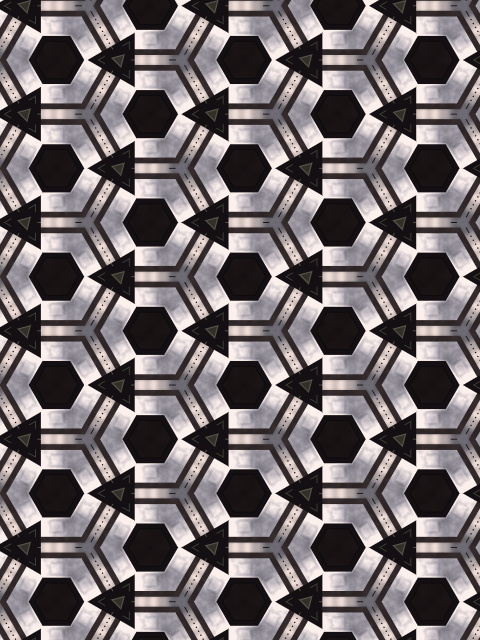
A Shadertoy shader for this pattern:

```glsl
const float PERIOD = 0.1693;              // lattice step, in canvas heights
const vec2 ORIGIN = vec2(0.0882, 0.7370); // centre of one hexagon
const float HEX_SIZE = 0.222;             // sizes below are in lattice steps
const float BAR_OUTER = 0.099;
const float BAR_INNER = 0.046;
const float TRIANGLE_SIZE = 0.145;
const float EMBLEM_SIZE = 0.033;
const float EMBLEM_TURN = 0.26;
const float DOT_STEP = 0.042;

const vec3 BLACK = vec3(0.075, 0.06, 0.07);
const vec3 HEX_CORE = vec3(0.10, 0.075, 0.08);
const vec3 BAR = vec3(0.19, 0.155, 0.16);
const vec3 SHADE = vec3(0.37, 0.36, 0.39);
const vec3 LAVENDER = vec3(0.64, 0.62, 0.66);
const vec3 GLOW = vec3(0.99, 0.94, 0.93);
const vec3 BLUSH = vec3(0.92, 0.85, 0.83);
const vec3 OLIVE = vec3(0.34, 0.34, 0.29);

const float ROOT3 = 1.7320508;
const float THIRD_TURN = 2.0943951;

float hash(vec2 p) {
    p = fract(p * vec2(0.1031, 0.1137));
    p += dot(p, p.yx + 33.33);
    return fract((p.x + p.y) * p.x * 17.0);
}

float noise(vec2 p) {
    vec2 i = floor(p), f = fract(p);
    f = f * f * (3.0 - 2.0 * f);
    return mix(mix(hash(i), hash(i + vec2(1, 0)), f.x),
               mix(hash(i + vec2(0, 1)), hash(i + vec2(1, 1)), f.x), f.y);
}

float clouds(vec2 p) {
    float sum = 0.0, gain = 0.55;
    for (int i = 0; i < 4; i++) {
        sum += gain * noise(p);
        p = p * 2.03 + 7.1;
        gain *= 0.5;
    }
    return sum;
}

vec2 rotate(vec2 p, float a) {
    float c = cos(a), s = sin(a);
    return vec2(c * p.x - s * p.y, s * p.x + c * p.y);
}

float hexRadius(vec2 p) {
    p = abs(p);
    return max(p.y, 0.5 * (ROOT3 * p.x + p.y));
}

float triangle(vec2 p, float inradius) {
    return max(-p.x, 0.5 * (p.x + ROOT3 * abs(p.y))) - inradius;
}

float box(vec2 p, vec2 halfSize) {
    vec2 d = abs(p) - halfSize;
    return length(max(d, 0.0)) + min(max(d.x, d.y), 0.0);
}

// Nearest centre of a triangular lattice with unit step
vec2 hexCell(vec2 p) {
    vec2 size = vec2(ROOT3, 1.0);
    vec2 a = mod(p + 0.5 * size, size) - 0.5 * size;
    vec2 b = mod(p, size) - 0.5 * size;
    return dot(a, a) < dot(b, b) ? a : b;
}

// Cloudy panel, brightest beside the triangles
vec3 panelColor(vec2 q, float triDist, float hexDist) {
    vec2 m = vec2(q.x, abs(q.y));
    float tone = 1.08 - 0.72 * smoothstep(0.02, 0.25, triDist);
    tone += 0.75 * (clouds(q * 11.0 + 20.0) - 0.5);
    float patchDist = box(rotate(m, -0.5236) - vec2(0.305, -0.005), vec2(0.035, 0.045)) - 0.015;
    tone += 0.12 * smoothstep(0.012, -0.012, patchDist);
    tone -= 0.12 * smoothstep(0.025, 0.0, abs(patchDist));
    tone += 0.3 * smoothstep(0.022, 0.0, hexDist);
    tone = clamp(tone, 0.0, 1.0);
    return tone < 0.5 ? mix(SHADE, LAVENDER, tone * 2.0) : mix(LAVENDER, GLOW, tone * 2.0 - 1.0);
}

void mainImage(out vec4 fragColor, in vec2 fragCoord) {
    float px = 1.0 / (iResolution.y * PERIOD);
    #define FILL(d) clamp(0.5 - (d) / px, 0.0, 1.0)
    vec2 p = hexCell((fragCoord / iResolution.y - ORIGIN) / PERIOD);

    // Fold three ways; the bar joint lies along +x of each sector
    float sector = floor(atan(p.y, p.x) / THIRD_TURN) + 0.5;
    vec2 q = rotate(p, -sector * THIRD_TURN);
    vec2 joint = vec2(1.0 / ROOT3, 0.0);
    vec2 t = q - vec2(0.5 / ROOT3, q.y < 0.0 ? -0.5 : 0.5);

    float radius = hexRadius(p);
    float axisDist = 0.5 - radius;
    float along = length(q - joint);
    float hexDist = radius - HEX_SIZE;
    float triDist = triangle(t, TRIANGLE_SIZE);

    // Panels and bars
    vec3 color = panelColor(q, triDist, hexDist);
    color = mix(color, BAR * (0.85 + 0.3 * noise(q * 25.0)), FILL(axisDist - BAR_OUTER));

    // Pale strip between the bars, dark at the joint
    vec3 strip = mix(SHADE * 1.15, BLUSH, smoothstep(0.04, 0.27, along));
    strip *= 0.96 + 0.06 * sin(along * 55.0) - 0.08 * smoothstep(0.02, BAR_INNER, axisDist);
    float dash = box(vec2(along - 0.085, axisDist), vec2(0.028, 0.004));
    float dotDist = length(vec2(mod(along, DOT_STEP) - 0.5 * DOT_STEP, axisDist)) - 0.006;
    float dotted = step(abs(p.y), radius - 0.001) * step(DOT_STEP * 3.0, along);
    strip = mix(strip, BLACK, max(FILL(dash), FILL(dotDist) * dotted));
    color = mix(color, strip, FILL(axisDist - BAR_INNER));

    // Triangle with corner chevrons, edge ticks and a turned emblem
    vec3 plate = BLACK;
    float chevron = max(abs(triangle(t, 0.095)) - 0.004, 0.135 - length(t));
    plate = mix(plate, OLIVE * 0.75, FILL(chevron));
    plate = mix(plate, OLIVE, FILL(max(axisDist - 0.004, -0.03 - triDist)));
    float emblem = triangle(rotate(t, EMBLEM_TURN), EMBLEM_SIZE);
    plate = mix(plate, OLIVE * 0.55, FILL(emblem));
    plate = mix(plate, OLIVE, FILL(abs(emblem) - 0.005));
    color = mix(color, plate, FILL(triDist));

    // Dark hexagon with a faint recessed core
    vec3 well = mix(BLACK, HEX_CORE * (0.8 + 0.3 * noise(p * 14.0)), FILL(radius - 0.17));
    well *= 1.0 - 0.35 * FILL(abs(radius - 0.172) - 0.005);
    color = mix(color, well, FILL(hexDist));

    fragColor = vec4(color, 1.0);
}
```
